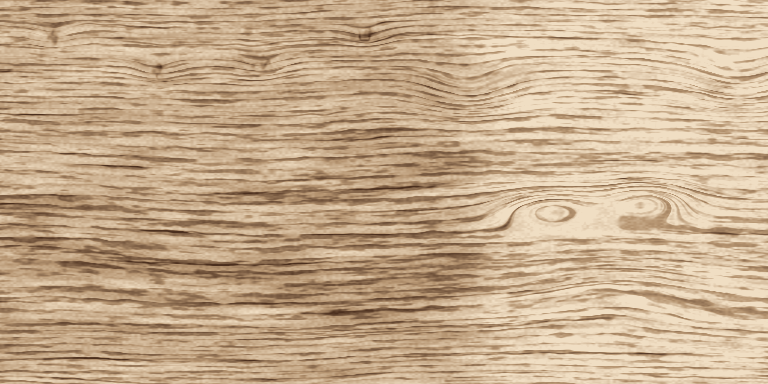
Reproduce this texture procedurally as a WebGL 1 fragment shader.

```glsl
precision highp float;
uniform vec2 u_resolution;

const vec3 DARK_WOOD = vec3(0.48, 0.36, 0.26);
const vec3 MID_WOOD = vec3(0.71, 0.58, 0.44);
const vec3 PALE_WOOD = vec3(0.91, 0.83, 0.72);
const float LEFT_TONE = 0.74;
const float RIGHT_TONE = 0.99;
const float RING_DENSITY = 34.0;
const float FINE_RING_EXTRA = 26.0;
const float RING_DEPTH = 0.24;
const float DASH_DEPTH = 0.50;
const float PATCH_DEPTH = 0.30;
const float HAIRLINE_DEPTH = 0.20;
const float CRACK_DEPTH = 0.55;
const float CRACK_WIDTH = 0.0035;
const int KNOT_COUNT = 4;

float hash(vec2 p) {
  vec3 q = fract(vec3(p.xyx) * 0.1031);
  q += dot(q, q.yzx + 33.33);
  return fract((q.x + q.y) * q.z);
}

float noise(vec2 p) {
  vec2 i = floor(p);
  vec2 f = fract(p);
  f = f * f * (3.0 - 2.0 * f);
  float low = mix(hash(i), hash(i + vec2(1.0, 0.0)), f.x);
  float high = mix(hash(i + vec2(0.0, 1.0)), hash(i + 1.0), f.x);
  return mix(low, high, f.y);
}

float fbm(vec2 p) {
  float sum = 0.0;
  float weight = 0.53;
  for (int i = 0; i < 4; i++) {
    sum += weight * noise(p);
    p = p * 2.03 + 17.3;
    weight *= 0.5;
  }
  return sum;
}

float bump(vec2 p, vec2 center, vec2 size) {
  vec2 d = (p - center) / size;
  return exp(-dot(d, d));
}

vec2 knotCenter(float i) {
  return vec2(0.14 + 0.27 * i, 0.85 + 0.06 * cos(2.2 * i));
}

// Height across the grain, bent around the eyes and the knots.
float grainHeight(vec2 p) {
  float v = p.y + 0.035 * (noise(p * vec2(1.6, 2.5) + 4.0) - 0.5);
  v += 0.008 * (noise(p * vec2(5.0, 12.0)) - 0.5);
  v -= 0.100 * bump(p, vec2(1.44, 0.46), vec2(0.13, 0.050));
  v -= 0.100 * bump(p, vec2(1.68, 0.48), vec2(0.12, 0.050));
  v -= 0.045 * bump(p, vec2(1.60, 0.24), vec2(0.22, 0.12));
  v += 0.050 * bump(p, vec2(1.22, 0.76), vec2(0.13, 0.08));
  v += 0.040 * bump(p, vec2(1.92, 0.79), vec2(0.12, 0.09));
  for (int i = 0; i < KNOT_COUNT; i++) {
    v += 0.018 * bump(p, knotCenter(float(i)), vec2(0.06, 0.04));
  }
  return v;
}

// Uneven growth rings: x is the soft profile, y the thin dark edge.
vec2 growthRings(vec2 p, float v) {
  float r = RING_DENSITY * v;
  r += FINE_RING_EXTRA * (max(v - 0.69, 0.0) + min(v - 0.16, 0.0));
  r += 0.60 * noise(vec2(p.x * 2.2, v * 24.0));
  r += 0.22 * noise(vec2(p.x * 24.0, v * 90.0));
  float q = fract(r);
  float id = floor(r);
  float fall = 1.0 - smoothstep(0.88, 1.0, q);
  float strength = 0.5 + 0.6 * hash(vec2(id, 3.0));
  float broken = smoothstep(0.20, 0.65, noise(vec2(p.x * 7.0 + id * 7.7, id)));
  return strength * fall * vec2(smoothstep(0.15, 0.85, q), broken * smoothstep(0.66, 0.88, q));
}

// Thin splits that follow the grain and fade out.
float cracks(vec2 p, float v) {
  float s = v * 16.0 + 0.4 * noise(vec2(p.x * 2.0, v * 9.0));
  s += 0.09 * noise(vec2(p.x * 26.0, v * 20.0));
  float id = floor(s);
  float offset = 0.25 + 0.5 * hash(vec2(id, 9.0));
  float d = abs(fract(s) - offset) / 16.0;
  float present = smoothstep(0.60, 0.78, noise(vec2(p.x * 4.5 + id * 5.3, id)));
  return present * (1.0 - smoothstep(0.0, CRACK_WIDTH, d));
}

// Hairlines along the contours of stretched noise.
float hairlines(vec2 p, float v) {
  float n = noise(vec2(p.x * 4.0, v * 64.0) + 60.0);
  return 1.0 - smoothstep(0.02, 0.16, abs(n - 0.5));
}

vec3 woodColor(float t) {
  vec3 lower = mix(DARK_WOOD, MID_WOOD, t * 2.0);
  vec3 upper = mix(MID_WOOD, PALE_WOOD, t * 2.0 - 1.0);
  return t < 0.5 ? lower : upper;
}

void main() {
  vec2 p = gl_FragCoord.xy / u_resolution.y;
  float v = grainHeight(p);
  float band = smoothstep(0.10, 0.22, p.y) * (1.0 - smoothstep(0.58, 0.72, p.y));

  // Pale right side with a ragged transition.
  float edge = p.x + 0.20 * (fbm(p * vec2(6.0, 14.0)) - 0.5);
  float pale = smoothstep(1.14, 1.38, edge);
  float tone = mix(LEFT_TONE, RIGHT_TONE, pale);
  tone += 0.22 * (fbm(p * vec2(4.0, 8.0) + 8.0) - 0.5);

  // Weathered streaks, rings and cracks.
  float stain = smoothstep(0.40, 0.68, fbm(vec2(p.x * 2.2, v * 26.0) + 21.0));
  vec2 ring = growthRings(p, v);
  tone -= PATCH_DEPTH * stain * mix(0.35, 1.0, band) * mix(1.0, 0.35, pale);
  tone -= RING_DEPTH * (ring.y + 0.35 * ring.x);
  tone -= CRACK_DEPTH * cracks(p, v);

  // Short ragged pores gather along the rings and in the stains.
  float fibre = 0.6 * noise(vec2(p.x * 17.0, v * 170.0)) + 0.4 * noise(vec2(p.x * 48.0, v * 230.0) + 40.0);
  float dash = fibre + 0.36 * ring.x + 0.14 * stain * band;
  tone -= DASH_DEPTH * smoothstep(0.62, 0.98, dash);

  // Hairlines, fibres and surface grain.
  tone -= HAIRLINE_DEPTH * hairlines(p, v) * noise(vec2(p.x * 14.0, v * 60.0));
  tone += 0.24 * (noise(vec2(p.x * 9.0, v * 120.0) + 80.0) - 0.5);
  tone += 0.20 * (noise(p * vec2(130.0, 240.0)) - 0.5) + 0.13;

  // Small dark knot cores.
  for (int i = 0; i < KNOT_COUNT; i++) {
    vec2 ragged = p + 0.04 * (vec2(noise(p * 70.0), noise(p * 70.0 + 9.0)) - 0.5);
    tone -= 0.60 * bump(ragged, knotCenter(float(i)), vec2(0.016, 0.012));
  }

  gl_FragColor = vec4(woodColor(clamp(tone, -0.4, 1.08)), 1.0);
}
```
